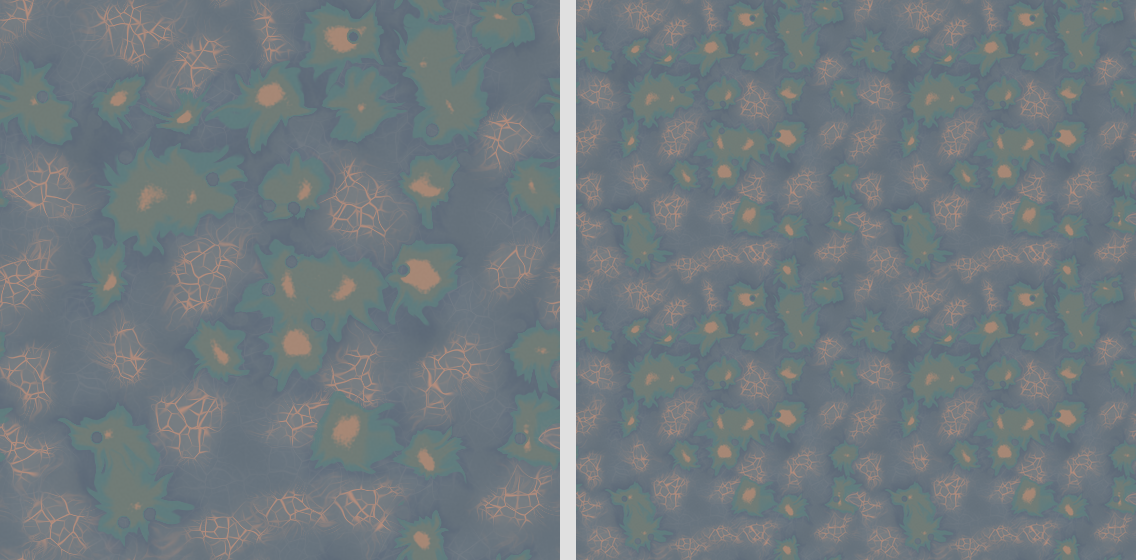
Left: one tile. Right: repeated 2 by 2.
Reproduce this texture procedurally as a WebGL 1 fragment shader.

```glsl
precision highp float;
uniform vec2 u_resolution;

const float TAU = 6.2831853;
const float CELLS = 7.0;
const float PORES = 20.0;

const vec3 DEEP = vec3(0.370, 0.420, 0.480);
const vec3 SLATE = vec3(0.405, 0.452, 0.492);
const vec3 HAZE = vec3(0.490, 0.505, 0.515);
const vec3 PALE = vec3(0.510, 0.520, 0.540);
const vec3 TEAL = vec3(0.375, 0.492, 0.497);
const vec3 OLIVE = vec3(0.440, 0.485, 0.465);
const vec3 AMBER = vec3(0.690, 0.540, 0.460);
const vec3 CORAL = vec3(0.780, 0.570, 0.480);

// Random pair per lattice point, wrapping after a whole period
vec2 hash2(vec2 cell, float period, float seed) {
  cell -= period * floor((cell + 0.5) / period);
  vec3 q = fract((cell.xyx + seed * 17.3) * vec3(0.1031, 0.1030, 0.0973));
  q += dot(q, q.yzx + 33.33);
  return fract((q.xx + q.yz) * q.zy);
}

float corner(vec2 cell, vec2 offset, float period, float seed) {
  return dot(hash2(cell, period, seed) * 2.0 - 1.0, offset);
}

// Tiling gradient noise
float noise(vec2 p, float period, float seed) {
  vec2 i = floor(p), f = p - i;
  vec2 u = f * f * f * (f * (f * 6.0 - 15.0) + 10.0);
  vec2 e = vec2(1.0, 0.0);
  float low = mix(corner(i, f, period, seed), corner(i + e.xy, f - e.xy, period, seed), u.x);
  float high = mix(corner(i + e.yx, f - e.yx, period, seed), corner(i + e.xx, f - e.xx, period, seed), u.x);
  return mix(low, high, u.y);
}

vec2 warp(vec2 uv, float period, float seed) {
  return vec2(noise(uv * period, period, seed), noise(uv * period, period, seed + 1.0));
}

// Thin lines along the borders of a tiling cell pattern
float veinNet(vec2 uv, float period, float width, float seed) {
  vec2 p = uv * period, base = floor(p);
  float nearest = 9.0, second = 9.0;
  for (int y = -1; y <= 1; y++) {
    for (int x = -1; x <= 1; x++) {
      vec2 cell = base + vec2(float(x), float(y));
      float d = length(cell + hash2(cell, period, seed) - p);
      second = min(second, max(nearest, d));
      nearest = min(nearest, d);
    }
  }
  return 1.0 - smoothstep(0.0, width, second - nearest);
}

// Noise around a centre: x is the angle, y the distance
float rayNoise(vec2 v, float count, float along, float seed) {
  float turn = atan(v.y, v.x + 1e-5) / TAU;
  return noise(vec2(turn * count, length(v) * along), count, seed);
}

// Scattered lobed islands and vein patches: height, glow, fibres
vec3 scatter(vec2 q) {
  vec3 result = vec3(-1.0, 0.0, 0.0);
  vec2 base = floor(q);
  for (int y = -1; y <= 1; y++) {
    for (int x = -1; x <= 1; x++) {
      vec2 cell = base + vec2(float(x), float(y));
      vec2 place = hash2(cell, CELLS, 1.0);
      vec2 kind = hash2(cell, CELLS, 2.0);
      vec2 shape = hash2(cell, CELLS, 3.0);
      vec2 v = q - cell - 0.5 - (place - 0.5) * 0.55;
      float a = kind.y * TAU, c = cos(a), s = sin(a);
      v = vec2(c * v.x + s * v.y, c * v.y - s * v.x);
      float seed = 4.0 + floor(shape.x * 30.0);
      if (kind.x < 0.64) {
        float d = length(v * vec2(1.0, mix(1.0, 1.6, shape.y))) / mix(0.38, 0.64, shape.x);
        float fingers = rayNoise(v, 19.0, 1.5, seed) + 0.4 * rayNoise(v, 37.0, 2.0, seed);
        float h = 1.0 - d + 0.75 * fingers * smoothstep(0.35, 0.95, d);
        h += (shape.y - 0.5) * 0.35 * (1.0 - smoothstep(0.2, 0.7, d));
        result.x = max(result.x, h);
      } else {
        float d = length(v * vec2(1.0, mix(1.2, 2.1, shape.y))) / mix(0.65, 1.0, shape.x);
        float ray = abs(rayNoise(v, 29.0, 3.0, seed));
        float rim = smoothstep(0.25, 0.5, d) * (1.0 - smoothstep(0.5, 1.0, d));
        result.y = max(result.y, 1.0 - smoothstep(0.1, 1.0, d));
        result.z = max(result.z, rim * (1.0 - smoothstep(0.0, 0.1, ray)));
      }
    }
  }
  return result;
}

// Round pits, one at most per cell
float pores(vec2 uv) {
  vec2 p = uv * PORES, cell = floor(p);
  vec2 place = hash2(cell, PORES, 41.0);
  float d = length(p - cell - 0.5 - (place - 0.5) * 0.4);
  float present = step(0.8, hash2(cell, PORES, 42.0).x);
  return present * (1.0 - smoothstep(0.1, 0.3, d));
}

void main() {
  vec2 uv = gl_FragCoord.xy / u_resolution;
  vec2 bend = warp(uv, 13.0, 51.0), ripple = warp(uv, 31.0, 53.0);
  vec3 field = scatter(uv * CELLS + 0.38 * bend + 0.1 * ripple);
  float glow = field.y;
  float cloud = noise(uv * 9.0, 9.0, 55.0);
  float grain = noise(uv * 190.0, 190.0, 56.0);
  float height = field.x - 0.6 * glow + 0.16 * noise(uv * 22.0, 22.0, 57.0);
  height -= 1.1 * pores(uv);

  // Vein networks, broken up by noise
  vec2 bent = uv + 0.014 * bend + 0.008 * ripple;
  float fine = veinNet(bent, 42.0, 0.17, 61.0);
  float coarse = veinNet(bent + 0.008 * ripple.yx, 25.0, 0.10, 62.0);
  float broken = smoothstep(-0.4, 0.35, noise(uv * 27.0, 27.0, 63.0));
  float veins = max(fine * broken, coarse) * smoothstep(0.3, 0.8, glow);
  veins = max(veins, field.z * 0.4 * broken);
  float threads = max(coarse, 0.5 * fine) * smoothstep(-0.3, 0.4, cloud);

  // Ground, darker around the islands
  float shade = smoothstep(-0.55, 0.0, height) * (1.0 - glow);
  vec3 color = mix(SLATE, DEEP, 0.75 * shade) + 0.035 * cloud;
  color = mix(color, HAZE, 0.75 * glow);
  color = mix(color, PALE, 0.35 * threads);

  // Islands: teal rim, olive body, amber core
  float island = smoothstep(-0.02, 0.05, height);
  color = mix(color, TEAL, 0.92 * island);
  color = mix(color, OLIVE, smoothstep(0.14, 0.42, height));
  float core = height + 0.25 * cloud + 0.12 * grain;
  color = mix(color, AMBER, 0.85 * smoothstep(0.62, 0.85, core));

  color = mix(color, CORAL, 0.75 * veins * (1.0 - 0.8 * island));
  gl_FragColor = vec4(color + 0.008 * grain, 1.0);
}
```
